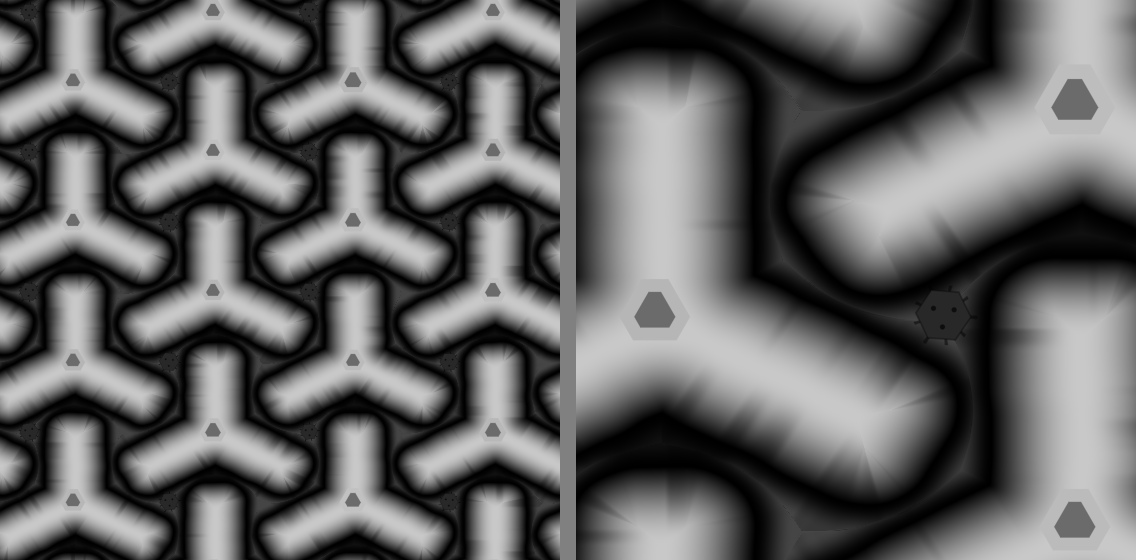
Left: the whole. Right: its middle third, enlarged.
Give the GLSL for this pattern, as a Shadertoy shader.

```glsl
// Interlocking three-armed pads on a staggered, seamless 4 by 4 lattice.
// An exact distance field shades pads and grooves; wrapped noise at the nearest
// edge point adds creases, and each site carries a cut gem and a small stud.

const float REPEATS = 4.0;
const vec2 ANCHOR = vec2(0.539, 0.4026);  // first pad centre, in cells
const vec2 SQUASH = vec2(0.866, 1.0);     // cell space to regular hex space
const float ARM_HALF = 0.19;
const float ARM_LENGTH = 0.651;
const float ARM_ROUND = 0.14;

float hash(vec2 p) {
    vec3 q = fract(p.xyx * vec3(0.1031, 0.1030, 0.0973));
    q += dot(q, q.yzx + 33.33);
    return fract((q.x + q.y) * q.z);
}

// Value noise that wraps after one canvas
float wrapNoise(vec2 uv, float period) {
    vec2 p = uv * period, i = floor(p), f = fract(p);
    f = f * f * (3.0 - 2.0 * f);
    vec2 a = mod(i, period), b = mod(i + 1.0, period);
    return mix(mix(hash(a), hash(vec2(b.x, a.y)), f.x),
               mix(hash(vec2(a.x, b.y)), hash(b), f.x), f.y);
}

// Position relative to the closest site; odd columns rise by half a cell
vec2 latticeLocal(vec2 cell, vec2 anchor, out vec2 id) {
    vec2 p = cell - anchor;
    id.x = floor(p.x + 0.5);
    p.y -= 0.5 * mod(id.x, 2.0);
    id.y = floor(p.y + 0.5);
    p -= id;
    id = mod(id, REPEATS);
    return p;
}

// Signed distance to a pad, folded onto its upper arm
float tripod(vec2 p) {
    vec2 n = vec2(-0.5, 0.866);
    p.x = abs(p.x);
    p -= 2.0 * min(dot(p, n), 0.0) * n;
    p.x = abs(p.x);
    vec2 corner = vec2(ARM_HALF, ARM_HALF * 0.577);
    if (p.y < corner.y) return -length(corner - p);
    vec2 e = p - vec2(ARM_HALF, ARM_LENGTH) + ARM_ROUND;
    return length(max(e, 0.0)) + min(max(e.x, e.y), 0.0) - ARM_ROUND;
}

float padField(vec2 cell) {
    vec2 id, local = latticeLocal(cell, ANCHOR, id);
    float d = 1e3;
    for (int i = -1; i <= 1; i++)
        for (int j = -1; j <= 1; j++) {
            vec2 site = vec2(float(i), float(j) + 0.5 * abs(float(i)));
            d = min(d, tripod((local - site) * SQUASH));
        }
    return d;
}

// Triangle of apothem a with its corners cut at distance b
float cutTriangle(vec2 p, float a, float b) {
    float x = 0.866 * abs(p.x);
    return max(max(-p.y, x + 0.5 * p.y) - a, max(p.y, x - 0.5 * p.y) - b);
}

float cover(float d, float px) { return 1.0 - smoothstep(-px, px, d); }

float padShade(vec2 cell) {
    // Noise at the closest edge point makes creases square to the outline
    float d = padField(cell), h = 0.004;
    vec2 slope = vec2(padField(cell + vec2(h, 0.0) / SQUASH),
                      padField(cell + vec2(0.0, h))) - d;
    vec2 foot = (cell - d * slope / h / SQUASH) / REPEATS;
    float crease = smoothstep(0.58, 0.95, wrapNoise(foot, 92.0));
    d += 0.010 * (wrapNoise(foot, 48.0) - 0.5);

    float depth = clamp(-d / ARM_HALF, 0.0, 1.0);
    float pad = 0.785 * sin(1.5708 * depth);
    pad *= 1.0 - 0.30 * crease * (1.0 - smoothstep(0.1, 0.9, depth));

    float groove = 0.27 * smoothstep(0.0, 0.078, d) * (1.0 - 0.22 * crease);
    vec2 id, shade = latticeLocal(cell, ANCHOR - vec2(0.0, 0.28), id);
    groove *= mix(0.28, 1.0, smoothstep(0.10, 0.24, length(shade * vec2(1.0, 1.6))));
    return pad + groove;
}

float addGem(float base, vec2 cell, float px) {
    vec2 id, p = latticeLocal(cell, ANCHOR + vec2(-0.018, 0.021), id);
    float size = mix(0.80, 1.0, hash(id + 7.0));
    float ring = mix(0.70, 0.76, hash(id + 19.0));
    base = mix(base, ring, cover(cutTriangle(p, 0.084 * size, 0.098 * size), px));
    return mix(base, 0.42, cover(cutTriangle(p, 0.046 * size, 0.060 * size), px));
}

float addStud(float base, vec2 cell, float px) {
    vec2 id, p = latticeLocal(cell, ANCHOR + vec2(0.669, 0.014), id);
    float turn = 0.5 * (hash(id + 31.0) - 0.5), c = cos(turn), s = sin(turn);
    p = mat2(c, s, -s, c) * p;
    float r = mix(0.052, 0.062, hash(id + 43.0));
    float body = cutTriangle(p, r, r);
    // Short ticks around the rim
    float ticks = smoothstep(0.75, 1.0, cos(9.0 * atan(p.y, p.x)));
    base *= 1.0 - 0.5 * ticks * cover(body - 0.014, px);
    base = mix(base, 0.155, cover(body, px));
    base *= 1.0 - 0.35 * cover(abs(body) - 0.002, px);
    for (int i = 0; i < 3; i++) {
        float a = 2.0944 * float(i) - 1.5708;
        base = mix(base, 0.05, cover(length(p - 0.5 * r * vec2(cos(a), sin(a))) - 0.006, px));
    }
    return base;
}

void mainImage(out vec4 fragColor, in vec2 fragCoord) {
    vec2 cell = REPEATS * fragCoord / iResolution.xy;
    float px = 0.75 * REPEATS / iResolution.y;
    float tone = addStud(padShade(cell), cell, px);
    fragColor = vec4(vec3(addGem(tone, cell, px)), 1.0);
}
```
